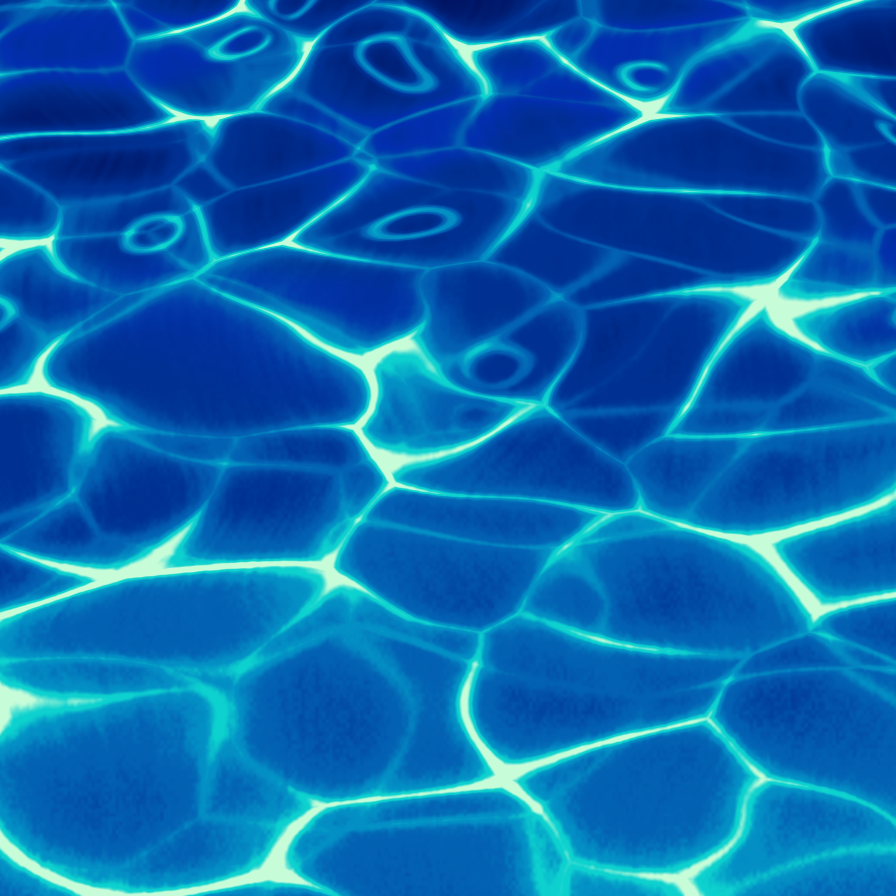
Write a WebGL 2 fragment shader that draws this texture.

```glsl
#version 300 es
precision highp float;
// Sunlit caustic network on rippling blue water, receding towards the top.

#define CELLS_NEAR vec2(3.3, 5.4)   // cell density at the lower edge
#define CELLS_GAIN vec2(2.3, 2.6)   // extra density towards the top
#define TILT 0.32                   // rotation of the network
#define WARP 0.25                   // bending of the filaments
#define CORE_WIDTH 0.05             // sharp filament width
#define CORE_GAIN 0.42              // sharp filament brightness
#define GLOW_GAIN 0.36              // soft halo brightness
#define SHEET_GAIN 0.20             // faint second network
#define NODE_GAIN 0.30              // hot spots at crossings
#define GRAIN 0.055                 // fibrous texture

uniform vec2 u_resolution;
out vec4 fragColor;

float hash(vec2 p) {
    vec3 q = fract(p.xyx * vec3(0.1031, 0.1030, 0.0973));
    q += dot(q, q.yzx + 33.33);
    return fract((q.x + q.y) * q.z);
}

float valueNoise(vec2 p) {
    vec2 i = floor(p), f = fract(p);
    f = f * f * (3.0 - 2.0 * f);
    return mix(mix(hash(i), hash(i + vec2(1, 0)), f.x),
               mix(hash(i + vec2(0, 1)), hash(i + vec2(1, 1)), f.x), f.y);
}

// Smooth undulation in -1..1 from layered sines
float swell(vec2 p) {
    return (sin(p.x * 1.3 + 1.7 * sin(p.y * 0.9 + 0.4))
          + sin(p.y * 1.7 - p.x * 0.8 + 1.3 * sin(p.x * 1.1 + 2.0))) * 0.5;
}

vec2 bend(vec2 p) {
    vec2 slow = vec2(swell(p * 1.2), swell(p.yx * 1.2 + 7.3));
    vec2 quick = vec2(sin(p.y * 5.1 + 2.0 * slow.x), sin(p.x * 4.7 + 2.0 * slow.y));
    return p + WARP * (slow + 0.22 * quick);
}

// Three nearest seed distances and the hash of the nearest cell
vec4 cellular(vec2 p) {
    vec2 base = floor(p);
    vec4 near = vec4(9.0, 9.0, 9.0, 0.0);
    for (int j = -1; j <= 1; j++)
    for (int i = -1; i <= 1; i++) {
        vec2 cell = base + vec2(i, j);
        vec2 seed = cell + 0.5 + 0.88 * (vec2(hash(cell + 17.0), hash(cell + 91.0)) - 0.5);
        float d = length(seed - p);
        if (d < near.x) near = vec4(d, near.xy, hash(cell + 53.0));
        else if (d < near.y) near.yz = vec2(d, near.y);
        else near.z = min(near.z, d);
    }
    return near;
}

float ridge(float d, float width) {
    return exp(-d * d / (width * width));
}

// Light level to water colour
vec3 waterColor(float t) {
    vec3 c = mix(vec3(0.0, 0.06, 0.36), vec3(0.0, 0.19, 0.57), smoothstep(0.0, 0.2, t));
    c = mix(c, vec3(0.01, 0.38, 0.70), smoothstep(0.2, 0.4, t));
    c = mix(c, vec3(0.01, 0.56, 0.77), smoothstep(0.4, 0.58, t));
    c = mix(c, vec3(0.05, 0.82, 0.81), smoothstep(0.58, 0.78, t));
    return mix(c, vec3(0.78, 0.99, 0.85), smoothstep(0.82, 1.08, t));
}

void main() {
    vec2 uv = gl_FragCoord.xy / u_resolution;

    // Receding water plane
    vec2 plane = vec2((uv.x - 0.5) * (CELLS_NEAR.x + CELLS_GAIN.x * uv.y),
                      uv.y * (CELLS_NEAR.y + CELLS_GAIN.y * uv.y));
    float c = cos(TILT), s = sin(TILT);
    vec2 p = bend(mat2(c, s, -s, c) * plane + 4.0);
    float patches = swell(p * 1.4 + 3.0);
    float focus = smoothstep(-0.75, 0.7, swell(p * 2.1 + 11.0));

    // Main network: one-sided halos, thin filaments, bright crossings
    vec4 cell = cellular(p);
    float edge = cell.y - cell.x;
    float haloWidth = mix(0.10, 0.30, cell.w * cell.w) * (1.0 + 0.35 * patches);
    float halo = exp(-edge / haloWidth) * mix(0.65, 1.1, focus);
    float coreWidth = max(CORE_WIDTH * mix(0.7, 1.4, focus), fwidth(edge));
    float core = ridge(edge, coreWidth) * mix(0.1, 1.0, focus);
    float node = ridge(cell.z - cell.x, 0.17) * focus;

    // Small closed loops inside some of the distant cells
    float loopMask = step(0.72, cell.w) * smoothstep(0.1, 0.25, edge) * smoothstep(0.45, 0.7, uv.y);
    float loopLight = ridge(cell.x - 0.17, 0.045) * loopMask;

    // Second network, soft and faint
    vec4 faint = cellular(bend(plane * vec2(0.8, 0.95) + vec2(21.3, 8.6)));
    float faintEdge = faint.y - faint.x;
    float sheet = exp(-faintEdge / 0.15) * (0.75 + 0.25 * patches)
                + 0.6 * ridge(faintEdge, 0.06) * (1.0 - focus);

    // Vertical fibres everywhere, fine speckle near the viewer
    float fibre = valueNoise(vec2(uv.x * 120.0 + 5.0 * patches, uv.y * 22.0)) - 0.5;
    float speckle = valueNoise(uv * vec2(260.0, 210.0)) - 0.5;
    float grain = fibre * (0.5 + 1.2 * halo) + speckle * (1.0 - uv.y);

    // Sum of all light, darker with distance
    float light = mix(0.36, 0.10, smoothstep(0.0, 0.95, uv.y)) + 0.055 * patches;
    light += GLOW_GAIN * halo + CORE_GAIN * core + NODE_GAIN * node;
    light += SHEET_GAIN * sheet + 0.45 * loopLight + GRAIN * grain;

    // Saturated blue fringe beside the distant halos
    float fringe = ridge(light - 0.27, 0.09) * smoothstep(0.45, 0.8, uv.y)
                 * smoothstep(0.0, 0.6, patches);
    vec3 color = mix(waterColor(light), vec3(0.01, 0.17, 0.70), 0.8 * fringe);
    fragColor = vec4(color, 1.0);
}
```
